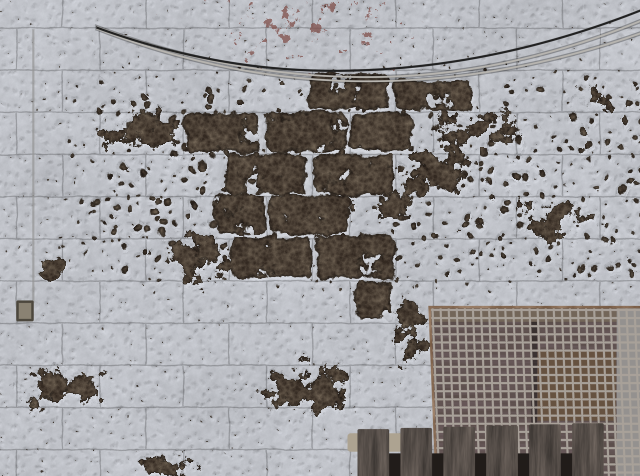
Write a Shadertoy shader that draws this texture.

```glsl
// A white block wall whose flaked paint bares brown stone, with slack cables,
// a wire grate over a boarded window and a row of weathered planks.
// Paint loss is a distance field roughened by cellular noise and layered sines.

// Stripped blocks: centre, half size (y runs down, canvas height is 5.68)
const vec4 BLOCKS[12] = vec4[12](
  vec4(4.18,1.09,.47,.22), vec4(5.19,1.14,.46,.17), vec4(2.66,1.58,.45,.23),
  vec4(3.67,1.58,.48,.24), vec4(4.57,1.57,.38,.22), vec4(3.2,2.08,.48,.24),
  vec4(4.24,2.08,.47,.24), vec4(2.88,2.56,.3,.23), vec4(3.71,2.56,.49,.24),
  vec4(3.25,3.07,.48,.24), vec4(4.28,3.07,.47,.25), vec4(4.5,3.58,.22,.23));
// Ragged patches: centre, radii
const vec4 PATCHES[12] = vec4[12](
  vec4(1.7,1.57,.48,.22), vec4(5.7,1.55,.47,.22), vec4(5.25,2.08,.42,.25),
  vec4(4.72,2.45,.23,.16), vec4(2.4,3.08,.36,.25), vec4(6.62,2.62,.35,.24),
  vec4(7.15,1.17,.24,.17), vec4(.57,3.21,.18,.12), vec4(4.92,3.95,.2,.4),
  vec4(2.02,5.54,.27,.17), vec4(.7,4.6,.44,.24), vec4(3.75,4.65,.48,.27));

vec2 hash2(vec2 p) {
  return fract(sin(p * mat2(127.1, 311.7, 269.5, 183.3)) * 43758.5);
}

// Layered, turned sines, roughly -1 to 1
float waves(vec2 p) {
  float sum = 0., amp = .75;
  for (int i = 0; i < 5; i++) {
    sum += amp * sin(p.x + 1.4 * sin(p.y * .8)) * sin(p.y + 1.2 * sin(p.x * .7));
    p = mat2(1.5, 1.2, -1.2, 1.5) * p + 3.7;
    amp *= .6;
  }
  return sum;
}

// Cellular noise: nearest distance, cell id
vec2 cells(vec2 p) {
  vec2 best = vec2(8., 0.);
  for (int k = 0; k < 9; k++) {
    vec2 cell = floor(p) + vec2(k % 3 - 1, k / 3 - 1), rnd = hash2(cell);
    float d = length(cell + rnd - p);
    if (d < best.x) best = vec2(d, fract(rnd.x * 17. + rnd.y));
  }
  return best;
}

float box(vec2 p, vec2 center, vec2 size, float radius) {
  vec2 q = abs(p - center) - size + radius;
  return length(max(q, 0.)) + min(max(q.x, q.y), 0.) - radius;
}

float fill(float d, float px) { return 1. - smoothstep(-.7 * px, .7 * px, d); }

// Negative where paint is gone
float paintField(vec2 p) {
  vec2 q = p + .03 * vec2(waves(p * 8.), waves(p * 8. + 9.));
  float rough = waves(p * 9. + 2.), bare = 1., ragged = 1.;
  for (int i = 0; i < 12; i++) {
    vec4 b = BLOCKS[i], c = PATCHES[i];
    vec2 e = (q - c.xy) / c.zw;
    bare = min(bare, box(q, b.xy, b.zw, .07) + .02 * rough);
    ragged = min(ragged, .08 * (dot(e, e) - .7) + .1 * rough);
  }
  bare = max(bare, .1 * (waves(p * 6. + 4.) - .85));
  float band = smoothstep(.6, 1.2, p.y) * smoothstep(3.6, 3.1, p.y) * smoothstep(.2, 1.8, p.x);
  vec2 fleck = cells(q * 8.);
  float chips = (fleck.x + .04 - (.11 + .34 * band) * fleck.y * fleck.y) / 8.;
  return min(min(bare, ragged), chips);
}

float jointDistance(vec2 p) {
  float row = (p.y - .335) / .503, shift = mod(floor(row), 2.) < .5 ? .2 : .75;
  vec2 edge = .5 - abs(fract(vec2(p.x - shift, row)) - .5);
  return min(edge.x, edge.y * .503);
}

vec3 wallColor(vec2 p, float px) {
  float d = paintField(p), lip = paintField(p - vec2(.015, .035)) - d;
  vec3 paint = vec3(.75, .76, .785) * (1. + .025 * waves(p * 1.7) + .03 * waves(p * 21.));
  paint *= 1. - .22 * fill(jointDistance(p + .008 * waves(p * 9.)) - .008, px);
  paint *= 1. - clamp(lip * 2.5, -.08, .18) * fill(d - .04, .03);
  // Red undercoat near the top
  float red = .5 * length((p - vec2(3.7, .25)) / vec2(1., .6)) + .25;
  paint = mix(paint, vec3(.5, .31, .29), .75 * fill(red + .75 * waves(p * 12.), .15));
  float grain = cells(p * 17.).x + .35 * waves(p * 13.) + .25 * waves(p * 37.);
  vec3 stone = mix(vec3(.2, .16, .13), vec3(.44, .39, .33), clamp(.15 + .6 * grain, 0., 1.));
  return mix(paint, stone * (1. - .3 * fill(-d - .025, .02)), fill(d, px));
}

vec3 windowColor(vec2 p, float px) {
  vec3 col = mix(vec3(.34, .29, .27), vec3(.42, .36, .37), .5 + .3 * waves(p * vec2(3., 35.)));
  col = mix(col, vec3(.4, .32, .25), fill(box(p, vec2(6.92, 4.6), vec2(.47, .42), 0.), px));
  col *= 1. - .4 * fill(abs(p.x - 6.41) - .035, px);
  col = mix(col, vec3(.45, .4, .35), fill(abs(p.y - 3.76) - .08, px));
  return mix(col, vec3(.58, .57, .56), fill(7.4 - p.x, px));
}

// Slack line with its own sag on each side of the lowest point
float cable(vec2 p, vec2 low, float left, float right) {
  float x = p.x - low.x, sag = x < 0. ? left : right;
  return max(abs(p.y - low.y + sag * x * x) / length(vec2(1., 2. * sag * x)), 1.17 - p.x);
}

vec3 addGrate(vec3 col, vec2 p, float px) {
  vec2 q = p - vec2(5.14 + .04 * (p.y - 3.65), 3.65), mesh = abs(fract(q / .097) - .5) * .097;
  float edge = min(q.x, q.y);
  vec3 grate = mix(windowColor(p, px), vec3(.66, .63, .6), fill(min(mesh.x, mesh.y) - .013, px));
  grate = mix(grate, vec3(.52, .41, .32) + .1 * waves(p * 6.), fill(edge - .03, px));
  return mix(col, grate, fill(-edge, px));
}

vec3 addPlanks(vec3 col, vec2 p, float px) {
  col = mix(col, vec3(.68, .64, .57), fill(box(p, vec2(4.5, 5.28), vec2(.33, .11), .04), px));
  col = mix(col, vec3(.13, .11, .1), fill(box(p, vec2(5.78, 5.6), vec2(1.45, .19), 0.), px));
  float id = clamp(floor((p.x - 4.25) / .515), 0., 5.);
  vec3 wood = vec3(.33, .3, .28) * (1. + .22 * waves(p * vec2(28., 2.5) + id));
  vec2 center = vec2(4.48 + .515 * id, 5.6 - .014 * id);
  return mix(col, wood, fill(box(p, center, vec2(.19, .48), .02), px));
}

void mainImage(out vec4 fragColor, in vec2 fragCoord) {
  vec2 uv = fragCoord / iResolution.xy, p = vec2(uv.x * 7.68, (1. - uv.y) * 5.68);
  float px = 5.68 / iResolution.y;
  vec3 col = wallColor(p, px);
  // Cables and switch box
  float pale = min(cable(p, vec2(4.4, .97), .06, .053), cable(p, vec2(4.4, .92), .057, .062));
  col *= 1. - .3 * fill(pale - .025, px);
  col = mix(col, vec3(.72, .71, .69), fill(pale - .011, px));
  col = mix(col, vec3(.13), fill(cable(p, vec2(4., .845), .064, .053) - .013, px));
  col = mix(col, vec3(.58), .7 * fill(box(p, vec2(.4, 1.98), vec2(.013, 1.63), 0.), px));
  float plate = box(p, vec2(.3, 3.71), vec2(.105, .125), .02);
  col = mix(col, mix(vec3(.3, .28, .24), vec3(.54, .51, .45), fill(plate + .03, px)), fill(plate, px));
  fragColor = vec4(addPlanks(addGrate(col, p, px), p, px), 1.);
}
```
